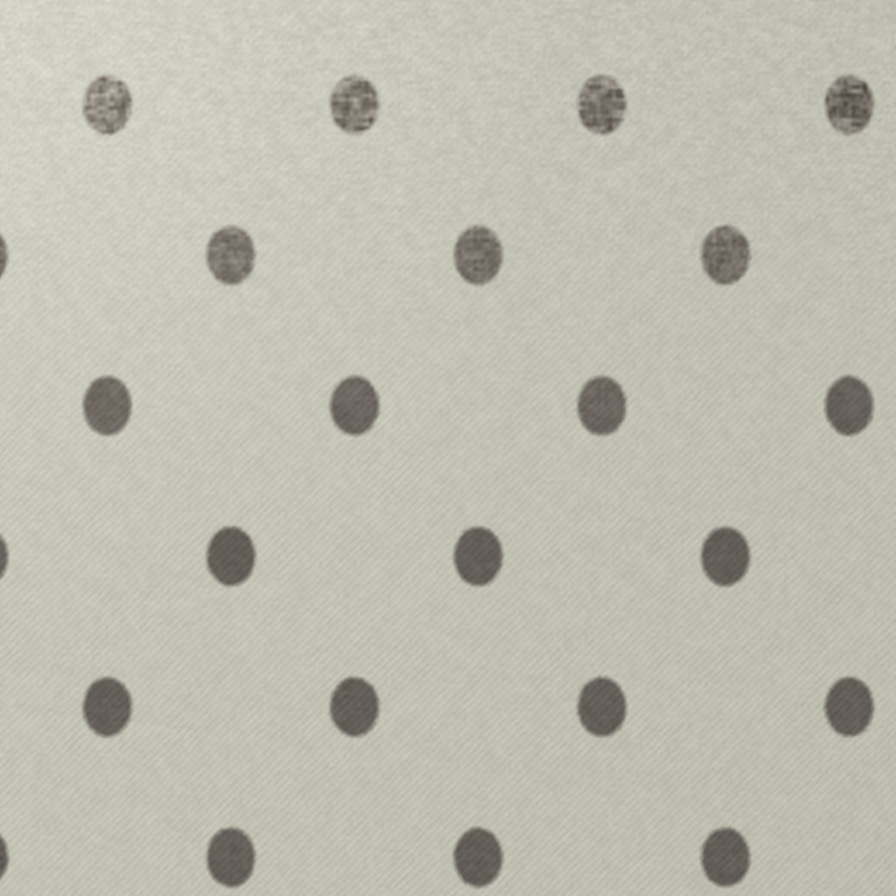
This pattern is drawn by a three.js fragment shader. Its source:

```glsl
varying vec2 vUv;

const vec2 DOT_PITCH = vec2(0.2760, 0.1680);   // column and row spacing
const vec2 DOT_ORIGIN = vec2(0.2578, 0.0430);  // centre of a dot in the lowest row
const vec2 DOT_RADIUS = vec2(0.0268, 0.0328);
const float DOT_SOFTNESS = 0.0042;
const vec3 CLOTH_COLOR = vec3(0.757, 0.757, 0.702);
const vec3 INK_COLOR = vec3(0.385, 0.365, 0.340);
const vec3 WORN_INK_COLOR = vec3(0.590, 0.565, 0.525);
const float TWILL_LINES = 108.0;
const float TWILL_DEPTH = 0.014;
const float GRAIN_DEPTH = 0.050;
const float WEAVE_DEPTH = 0.065;
const float INK_RELIEF = 1.5;
const float TAU = 6.28319;

float hash(vec2 p) {
  return fract(sin(dot(p, vec2(12.9898, 78.233))) * 43758.5453);
}

float valueNoise(vec2 p) {
  vec2 cell = floor(p);
  vec2 f = fract(p);
  f = f * f * (3.0 - 2.0 * f);
  float low = mix(hash(cell), hash(cell + vec2(1.0, 0.0)), f.x);
  float high = mix(hash(cell + vec2(0.0, 1.0)), hash(cell + 1.0), f.x);
  return mix(low, high, f.y);
}

// Approximate distance to an upright ellipse.
float ellipseDistance(vec2 p, vec2 radius) {
  float k = length(p / radius);
  float slope = length(p / (radius * radius));
  return k * (k - 1.0) / max(slope, 0.001);
}

// Signed distance to the nearest dot; every other row is shifted by half a pitch.
float dotDistance(vec2 uv, out vec2 id) {
  vec2 grid = (uv - DOT_ORIGIN) / DOT_PITCH;
  id.y = floor(grid.y + 0.5);
  grid.x += 0.5 * mod(id.y, 2.0);
  id.x = floor(grid.x + 0.5);
  return ellipseDistance((grid - id) * DOT_PITCH, DOT_RADIUS);
}

// Fine diagonal ribs, slightly uneven.
float twill(vec2 uv) {
  float wobble = 0.25 * valueNoise(uv * 40.0);
  float strength = 0.6 + 0.8 * valueNoise(uv * 60.0 + 7.0);
  return strength * sin(TAU * ((uv.x - uv.y) * TWILL_LINES + wobble));
}

// Irregular fibres, with short crosswise threads.
float grain(vec2 uv) {
  float fine = valueNoise(uv * 260.0) - 0.5;
  float coarse = valueNoise(uv * 95.0 + 31.0) - 0.5;
  return 0.65 * fine + 0.35 * coarse;
}

float weave(vec2 uv) {
  float weft = valueNoise(uv * vec2(110.0, 270.0) + 13.0) - 0.5;
  float warp = valueNoise(uv * vec2(290.0, 150.0) + 57.0) - 0.5;
  return 0.6 * weft + 0.4 * warp;
}

void main() {
  vec2 uv = vUv;

  // Light falls from the upper left.
  float topGlow = smoothstep(0.35, 1.0, uv.y);
  float cornerGlow = exp(-4.5 * dot(uv - vec2(0.0, 1.0), uv - vec2(0.0, 1.0)));
  float light = 0.022 * (0.5 - uv.x) + 0.012 * (uv.y - 0.5) + 0.055 * cornerGlow;

  // Cloth surface, coarser where the light grazes the top.
  float relief = TWILL_DEPTH * twill(uv) * mix(1.0, 0.45, topGlow);
  relief += GRAIN_DEPTH * grain(uv);
  relief += WEAVE_DEPTH * weave(uv) * topGlow;
  vec3 cloth = CLOTH_COLOR + light + relief;

  // Printed dots, paler and rougher towards the upper left.
  vec2 id;
  float edge = dotDistance(uv, id) + 0.002 * grain(uv + 3.0);
  float coverage = 1.0 - smoothstep(-DOT_SOFTNESS, DOT_SOFTNESS, edge);
  float wear = topGlow * (0.85 - 0.5 * uv.x) + 0.18 * (1.0 - uv.x) * uv.y;
  wear += 0.06 * (hash(id + 5.0) - 0.5);
  vec3 ink = mix(INK_COLOR, WORN_INK_COLOR, clamp(wear, 0.0, 1.0));
  float threads = weave(uv * 0.8) * (0.03 + 0.30 * topGlow * topGlow);
  ink += INK_RELIEF * (0.6 * relief + threads);

  gl_FragColor = vec4(mix(cloth, ink, coverage), 1.0);
}
```
